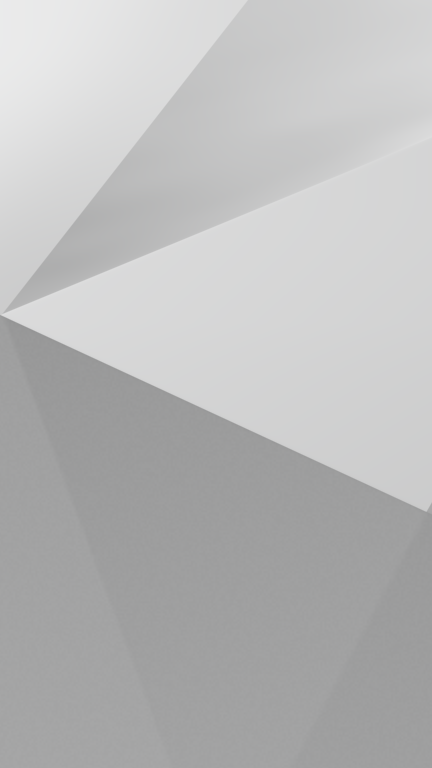
A WebGL 1 fragment shader for this background:

```glsl
precision highp float;
// Folded paper in greys: bright facets fan out from a point on the left edge
// above three dark facets. Each fold is a signed line distance; each facet is
// a gentle linear gradient, with faint streaks and grain as paper texture.
uniform vec2 u_resolution;

float hash(vec2 p) {
  p = fract(p * vec2(0.1031, 0.1137));
  p += dot(p, p.yx + 33.33);
  return fract((p.x + p.y) * p.x * 41.7);
}

float noise(vec2 p) {
  vec2 cell = floor(p), f = fract(p);
  f = f * f * (3.0 - 2.0 * f);
  return mix(mix(hash(cell), hash(cell + vec2(1.0, 0.0)), f.x),
             mix(hash(cell + vec2(0.0, 1.0)), hash(cell + 1.0), f.x), f.y);
}

// Signed distance to the line a-b, positive on its left side.
float side(vec2 p, vec2 a, vec2 b) {
  vec2 d = normalize(b - a);
  return d.x * (p.y - a.y) - d.y * (p.x - a.x);
}

float cover(float dist, float softness) {
  return smoothstep(-softness, softness, dist);
}

void main() {
  // Units of canvas height, x running from 0 to 0.5625.
  vec2 uv = gl_FragCoord.xy / u_resolution;
  vec2 p = uv * vec2(0.5625, 1.0);
  float edge = 0.8 / u_resolution.y;
  vec2 apex = vec2(0.003, 0.591);
  vec2 corner = vec2(0.556, 0.333);

  // Fold lines.
  float steep = side(p, apex, vec2(0.323, 1.0));
  float shallow = side(p, apex, vec2(0.5625, 0.8216));
  float ridge = side(p, vec2(0.0, 0.590), corner);
  float leftFold = side(p, vec2(0.224, 0.0), apex);
  float rightFold = side(p, corner, vec2(0.378, 0.0));

  // Bright facets.
  float topLeft = 0.80 + 0.09 * smoothstep(0.58, 0.95, p.y) - 0.10 * p.x;
  topLeft += 0.03 * smoothstep(0.02, 0.2, steep);
  float streaks = noise(vec2(p.x * 7.0 + p.y * 5.0, p.y * 32.0 - p.x * 8.0));
  float shaded = 0.67 + 0.20 * p.x + 0.05 * smoothstep(0.65, 0.9, p.y);
  shaded += 0.022 * (streaks - 0.5);
  shaded += 0.025 * (1.0 - smoothstep(0.0, 0.035, shallow));
  float bright = 0.855 - 0.035 * uv.x - 0.10 * max(0.0, 0.58 - p.y);
  bright += 0.012 * smoothstep(0.5, 0.75, p.y);

  // Dark facets below the ridge.
  float middle = 0.595 + 0.06 * (0.59 - p.y) + 0.025 * p.x;
  float leftDark = 0.622 + 0.045 * (0.59 - p.y);
  float rightDark = 0.605 + 0.06 * (0.333 - p.y);
  float dark = mix(middle, leftDark, cover(leftFold, 0.004));
  dark = mix(dark, rightDark, cover(rightFold, 0.006));
  dark += 0.012 * (noise(p * 380.0) - 0.5);

  // Assemble the facets from the top downwards.
  float grey = mix(shaded, topLeft, cover(steep, edge));
  grey = mix(bright, grey, cover(shallow, edge));
  grey += 0.02 * exp(-abs(shallow) * 500.0) * step(steep, 0.0);
  float sliver = side(p, vec2(0.5625, 0.346), vec2(0.555, 0.333));
  grey = mix(grey, 0.66, cover(sliver, edge));
  grey = mix(dark, grey, cover(ridge, edge));
  grey -= 0.02 * exp(-abs(ridge) * 600.0);

  gl_FragColor = vec4(vec3(grey) + vec3(-0.001, 0.0, 0.001), 1.0);
}
```
